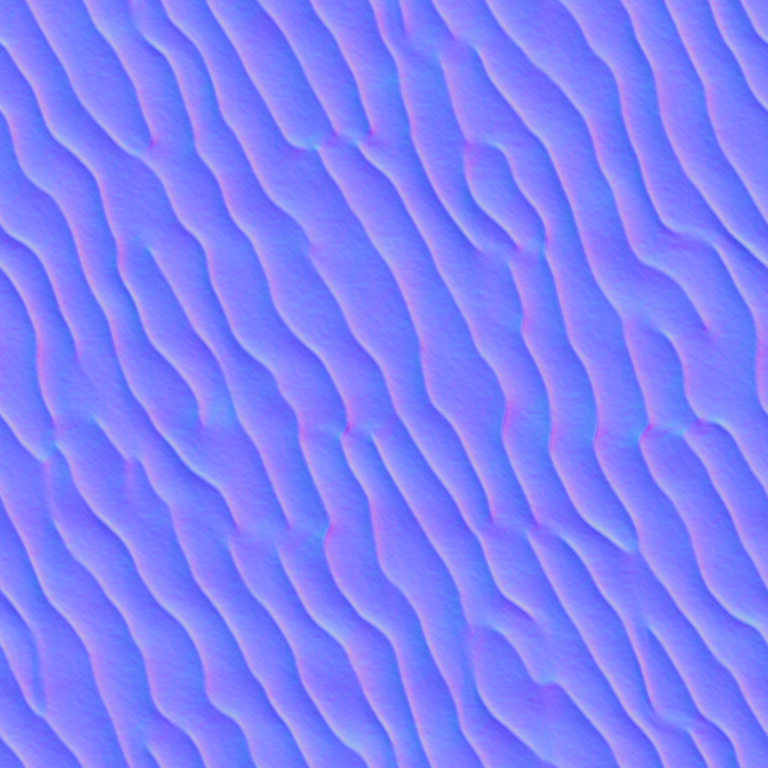
A three.js fragment shader for this texture map:

```glsl
// Tangent-space normal map of wind-blown sand ripples.
// Slanted waves are bent by wrapping noise; a noisy phase vector, turning around
// its zeros, makes crests fork and end. Normals come from height differences.

varying vec2 vUv;

const float TAU = 6.2831853;
const vec2 RIPPLES = vec2(15.0, 8.0);  // whole waves across and up
const float RIPPLE_HEIGHT = 0.140;
const float RIPPLE_REACH = 0.0042;     // half widths of the slope samples
const float GRAIN_REACH = 0.0015;

vec2 hash2(vec2 p) {
  vec3 q = fract(p.xyx * vec3(0.1031, 0.1030, 0.0973));
  q += dot(q, q.yzx + 33.33);
  return fract((q.xx + q.yz) * q.zy);
}

// Two channels of smooth noise in -1..1, wrapping after a whole number of cells
vec2 tileNoise(vec2 uv, vec2 cells, float seed) {
  vec2 p = uv * cells;
  vec2 cell = floor(p);
  vec2 f = p - cell;
  f = f * f * f * (f * (f * 6.0 - 15.0) + 10.0);
  vec2 a = mod(cell, cells) + seed;
  vec2 b = mod(cell + 1.0, cells) + seed;
  vec2 low = mix(hash2(a), hash2(vec2(b.x, a.y)), f.x);
  vec2 high = mix(hash2(vec2(a.x, b.y)), hash2(b), f.x);
  return mix(low, high, f.y) * 2.0 - 1.0;
}

// One wave: steep short lee side, shallow trough, rise steepening to the crest
float rippleProfile(float t) {
  return 0.030 * exp(-t / 0.1) + t * (t * (0.050 * t + 0.045) - 0.065);
}

float rippleHeight(vec2 uv) {
  // Slow bends and small wiggles of the crest lines, in wavelengths
  float bend = 0.34 * tileNoise(uv, vec2(5.0), 17.0).x
             + 0.19 * tileNoise(uv, vec2(12.0), 41.0).x
             + 0.06 * tileNoise(uv, vec2(25.0), 87.0).x;

  // Phase vector whose zeros are the forks and loose ends
  vec2 turn = tileNoise(uv, vec2(9.0, 8.0), 73.0) + vec2(0.1, 0.0);
  float angle = atan(turn.y, turn.x + 1e-6);
  float strength = smoothstep(0.0, 0.34, length(turn));

  float phase = dot(uv, RIPPLES) + bend + angle / TAU;
  return strength * rippleProfile(fract(phase));
}

// Ripples on gently uneven ground
float duneHeight(vec2 uv) {
  return RIPPLE_HEIGHT * rippleHeight(uv)
       + 0.0022 * tileNoise(uv, vec2(14.0), 5.0).x;
}

// Fine sand grain in two sizes
float grainHeight(vec2 uv) {
  return 0.00019 * tileNoise(uv, vec2(104.0, 120.0), 29.0).x
       + 0.00012 * tileNoise(uv, vec2(210.0, 230.0), 61.0).x;
}

vec2 duneSlope(vec2 uv, float reach) {
  vec2 e = vec2(reach, 0.0);
  return vec2(duneHeight(uv + e.xy) - duneHeight(uv - e.xy),
              duneHeight(uv + e.yx) - duneHeight(uv - e.yx)) / (2.0 * reach);
}

vec2 grainSlope(vec2 uv, float reach) {
  vec2 e = vec2(reach, 0.0);
  return vec2(grainHeight(uv + e.xy) - grainHeight(uv - e.xy),
              grainHeight(uv + e.yx) - grainHeight(uv - e.yx)) / (2.0 * reach);
}

void main() {
  vec2 slope = duneSlope(vUv, RIPPLE_REACH) + grainSlope(vUv, GRAIN_REACH);
  vec3 normal = normalize(vec3(-slope, 1.0));
  gl_FragColor = vec4(normal * 0.5 + 0.5, 1.0);
}
```
